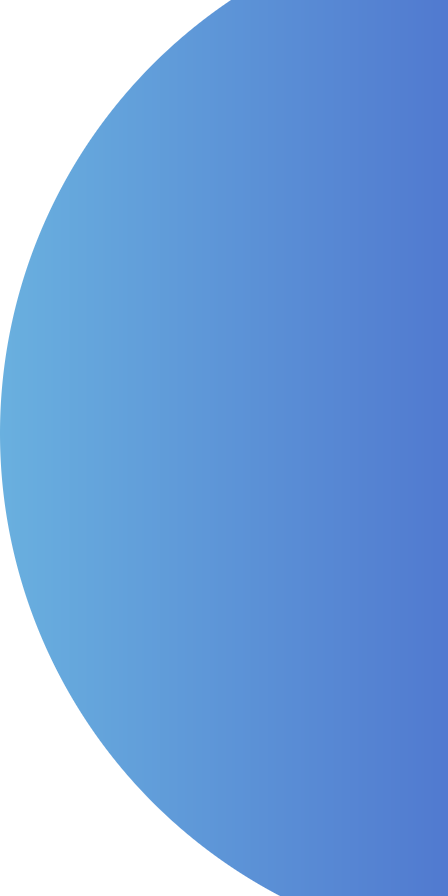
Reproduce this background procedurally as a Shadertoy shader.

```glsl
#define LEFT_COLOR vec3(0.413, 0.690, 0.874)
#define RIGHT_COLOR vec3(0.316, 0.477, 0.814)
#define PAPER_COLOR vec3(1.0)
#define DISC_CENTER vec2(1.1654, 1.0326)
#define DISC_RADIUS 1.1654

float discDistance(vec2 point, vec2 center, float radius) {
    return length(point - center) - radius;
}

void mainImage(out vec4 fragColor, in vec2 fragCoord) {
    // Canvas units: width is 1, height is 2
    vec2 point = fragCoord / iResolution.xy * vec2(1.0, 2.0);
    float pixel = 1.0 / iResolution.x;

    // Horizontal gradient inside the disc
    vec3 discColor = mix(LEFT_COLOR, RIGHT_COLOR, clamp(point.x, 0.0, 1.0));

    // Smooth disc edge over the paper
    float edge = discDistance(point, DISC_CENTER, DISC_RADIUS);
    float coverage = clamp(0.5 - edge / pixel, 0.0, 1.0);

    fragColor = vec4(mix(PAPER_COLOR, discColor, coverage), 1.0);
}
```
